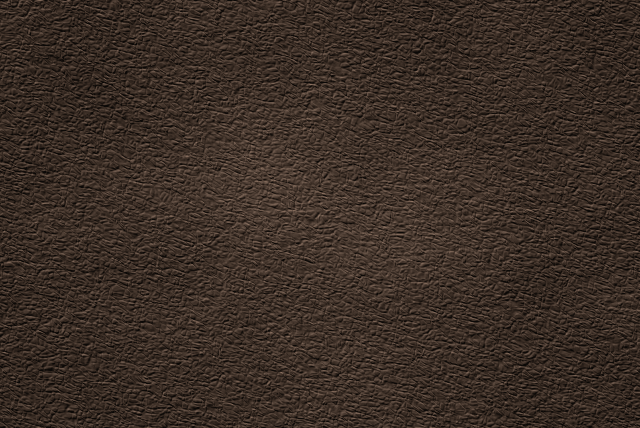
A Shadertoy shader for this texture:

```glsl
// Dark brown leather: a warped cellular grain is lit from the upper left,
// crossed by fine tilted creases and laid over a soft central glow with
// broad worn patches. All lengths are in units of the canvas height.
#define GRAIN_SCALE vec2(72.0, 112.0)
#define GRAIN_TILT -0.22
#define LIGHT_STEP vec2(-0.0016, 0.0036)
#define RELIEF 0.19
#define FINE_GRAIN 0.085
#define BASE_TONE 0.197
#define GLOW_TONE 0.078
#define GLOW_CENTER vec2(0.76, 0.49)
#define GLOW_SIZE vec2(0.55, 0.50)
#define PATCH_TONE 0.055

vec2 hash2(vec2 p) {
    vec3 q = fract(vec3(p.xyx) * vec3(0.1031, 0.1030, 0.0973));
    q += dot(q, q.yzx + 33.33);
    return fract((q.xx + q.yz) * q.zy);
}

float valueNoise(vec2 p) {
    vec2 cell = floor(p), f = fract(p);
    f = f * f * (3.0 - 2.0 * f);
    float low = mix(hash2(cell).x, hash2(cell + vec2(1, 0)).x, f.x);
    float high = mix(hash2(cell + vec2(0, 1)).x, hash2(cell + vec2(1, 1)).x, f.x);
    return mix(low, high, f.y);
}

float fbm(vec2 p) {
    float sum = 0.0, weight = 0.5;
    for (int i = 0; i < 4; i++) {
        sum += weight * valueNoise(p);
        p = mat2(1.6, 1.2, -1.2, 1.6) * p + 7.3;
        weight *= 0.5;
    }
    return sum / 0.9375;
}

// Gap between the nearest two cell points: zero in the furrows
float furrowGap(vec2 p) {
    vec2 cell = floor(p), f = fract(p);
    float nearest = 8.0, second = 8.0;
    for (int y = -1; y <= 1; y++) {
        for (int x = -1; x <= 1; x++) {
            vec2 o = vec2(x, y);
            float d = length(o + hash2(cell + o) - f);
            second = min(second, max(nearest, d));
            nearest = min(nearest, d);
        }
    }
    return second - nearest;
}

// Height of the hide: pebbles, long creases and small bumps
float hideHeight(vec2 p) {
    float c = cos(GRAIN_TILT), s = sin(GRAIN_TILT);
    vec2 q = mat2(c, -s, s, c) * p;
    q += 0.012 * vec2(valueNoise(p * 23.0), valueNoise(p * 23.0 + 41.0));
    vec2 g = q * GRAIN_SCALE;
    g += 0.8 * vec2(valueNoise(g * 0.9 + 5.0), valueNoise(g * 0.9 + 19.0));
    float pebbles = smoothstep(0.0, 0.5, furrowGap(g));
    float creases = abs(valueNoise(q * vec2(38.0, 95.0) + 60.0) - 0.5);
    return 0.55 * pebbles + 0.6 * smoothstep(0.0, 0.2, creases)
         + 0.7 * valueNoise(g * 1.7 + 11.0);
}

// Soft round patch that falls to zero away from its centre
float blot(vec2 p, vec2 center, vec2 size) {
    vec2 d = (p - center) / size;
    return exp(-dot(d, d));
}

// Broad light: central glow, worn areas and darker stains
float broadTone(vec2 p) {
    float tone = BASE_TONE + GLOW_TONE * blot(p, GLOW_CENTER, GLOW_SIZE);
    float worn = blot(p, vec2(0.66, 0.57), vec2(0.13, 0.10))
               + blot(p, vec2(0.87, 0.43), vec2(0.16, 0.10))
               + blot(p, vec2(1.14, 0.41), vec2(0.12, 0.05))
               + blot(p, vec2(0.10, 0.47), vec2(0.12, 0.05));
    float stain = blot(p, vec2(0.86, 0.62), vec2(0.05, 0.06))
                + blot(p, vec2(0.34, 0.36), vec2(0.16, 0.07))
                + blot(p, vec2(1.26, 0.36), vec2(0.10, 0.07))
                + blot(p, vec2(0.20, 0.74), vec2(0.18, 0.09));
    tone += 0.018 * worn - 0.024 * stain;
    return tone + PATCH_TONE * (fbm(p * vec2(5.0, 7.0) + 3.0) - 0.5);
}

void mainImage(out vec4 fragColor, in vec2 fragCoord) {
    vec2 p = fragCoord / iResolution.y;

    // Slopes that face the light brighten, the others fall into shade
    float slope = hideHeight(p) - hideHeight(p + LIGHT_STEP);
    float fine = valueNoise(p * vec2(210.0, 270.0)) - 0.5;
    float tone = broadTone(p) + RELIEF * slope + FINE_GRAIN * fine;
    tone = clamp(tone, 0.045, 0.56);

    // Shade is a warm brown, lit leather is a greyer tan
    vec3 tint = mix(vec3(1.0, 0.75, 0.59), vec3(1.0, 0.81, 0.69),
                    smoothstep(0.08, 0.42, tone));
    fragColor = vec4(tone * tint, 1.0);
}
```
